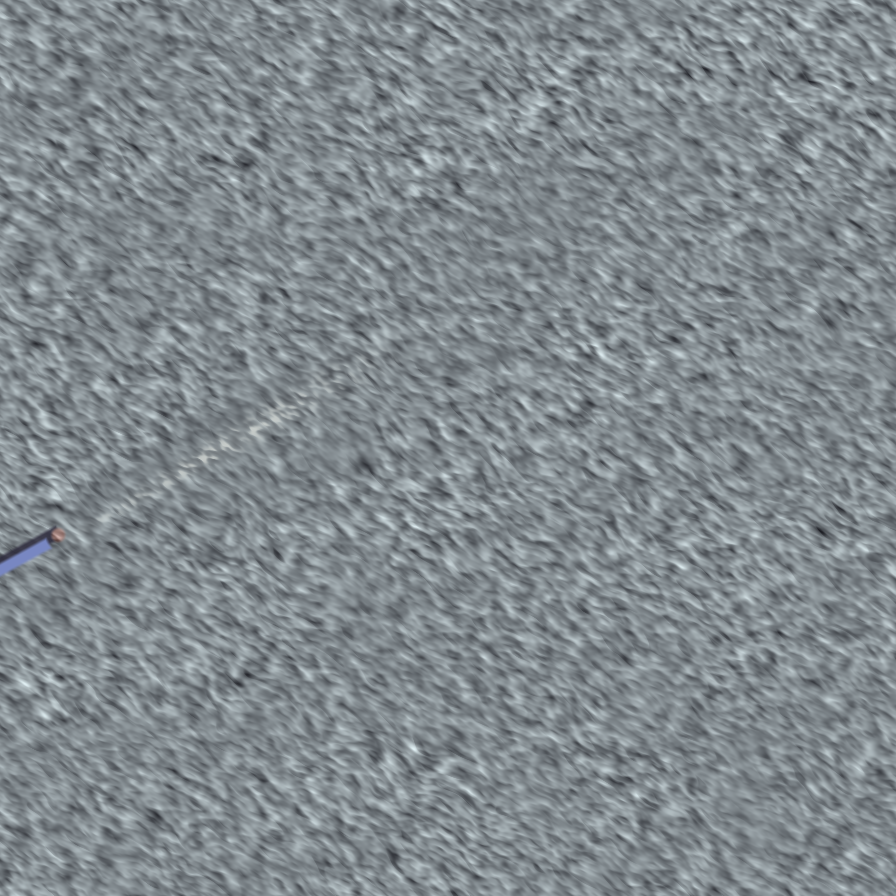
Reproduce this texture procedurally as a Shadertoy shader.

```glsl
// Wind-rippled grey sea from above, with a small vessel at the left edge and its foamy wake.

const vec3 SEA_MEAN = vec3(0.502, 0.534, 0.553);
const vec3 SEA_CONTRAST = vec3(0.083, 0.089, 0.088);
const vec3 FOAM_COLOR = vec3(0.78, 0.80, 0.79);
const vec3 DECK_COLOR = vec3(0.47, 0.53, 0.76);
const vec3 SHADOW_COLOR = vec3(0.17, 0.16, 0.23);
const vec3 BOW_COLOR = vec3(0.58, 0.46, 0.44);

// Ripple layers: cells per canvas along and across the crests
const vec2 CHOP_CELLS = vec2(34.0, 92.0);
const vec2 CROSS_CELLS = vec2(42.0, 104.0);
const vec2 FINE_CELLS = vec2(82.0, 200.0);
const vec2 STROKE_CELLS = vec2(36.0, 115.0);
const vec2 SWELL_CELLS = vec2(3.0, 9.0);
const float CHOP_ANGLE = -0.58;
const float CROSS_ANGLE = -0.80;
const float FINE_ANGLE = -0.45;
const float STROKE_ANGLE = -0.66;
const float SWELL_ANGLE = 0.48;
const float STEEPNESS = 0.09;    // leans the ripples to sharpen one flank
const float STROKE_DEPTH = 1.1;  // darkness of the sparse trough lines
const float BEND = 0.0014;       // wander of the crest lines

const vec2 WAKE_START = vec2(0.078, 0.403);
const float WAKE_ANGLE = 0.535;
const float WAKE_LENGTH = 0.54;
const vec2 HULL_CENTER = vec2(0.016, 0.376);
const float HULL_ANGLE = 0.50;
const vec2 HULL_HALF_SIZE = vec2(0.058, 0.0072);
const float EDGE_SOFTNESS = 0.0025;

// Coordinates turned so that x runs along the given angle
vec2 alongAngle(vec2 p, float angle) {
    float c = cos(angle), s = sin(angle);
    return vec2(c * p.x + s * p.y, c * p.y - s * p.x);
}

vec2 hashGradient(vec2 cell) {
    vec3 h = fract(cell.xyx * vec3(0.1031, 0.1030, 0.0973));
    h += dot(h, h.yzx + 33.33);
    return 2.0 * fract((h.xx + h.yz) * h.zy) - 1.0;
}

// Gradient noise scaled to a standard deviation near one
float noise(vec2 p) {
    vec2 cell = floor(p), f = p - cell;
    vec2 w = f * f * f * (f * (f * 6.0 - 15.0) + 10.0);
    vec2 e = vec2(0.0, 1.0);
    float low = mix(dot(hashGradient(cell), f),
                    dot(hashGradient(cell + e.yx), f - e.yx), w.x);
    float high = mix(dot(hashGradient(cell + e.xy), f - e.xy),
                     dot(hashGradient(cell + e.yy), f - e.yy), w.x);
    return 5.7 * mix(low, high, w.y);
}

// Noise stretched along a crest direction and leaned over
float ripples(vec2 p, float angle, vec2 cells, float seed) {
    vec2 q = alongAngle(p, angle) * cells + seed;
    return noise(q + vec2(0.0, STEEPNESS * noise(q)));
}

float band(float x, float halfWidth) {
    return exp(-x * x / (halfWidth * halfWidth));
}

float softBox(vec2 p, vec2 halfSize) {
    vec2 d = abs(p) - halfSize;
    float dist = length(max(d, 0.0)) + min(max(d.x, d.y), 0.0);
    return 1.0 - smoothstep(-EDGE_SOFTNESS, EDGE_SOFTNESS, dist);
}

void mainImage(out vec4 fragColor, in vec2 fragCoord) {
    vec2 uv = fragCoord / iResolution.y;

    // Water surface
    vec2 p = uv + BEND * vec2(noise(uv * 14.0 + 5.0), noise(uv * 14.0 + 51.0));
    float chop = ripples(p, CHOP_ANGLE, CHOP_CELLS, 11.0);
    float cross = ripples(p, CROSS_ANGLE, CROSS_CELLS, 37.0);
    float fine = ripples(p, FINE_ANGLE, FINE_CELLS, 73.0);
    float strokes = smoothstep(0.6, 1.8, ripples(p, STROKE_ANGLE, STROKE_CELLS, 131.0));
    float swell = noise(alongAngle(uv, SWELL_ANGLE) * SWELL_CELLS + 19.0);
    float gusts = 1.0 + 0.08 * swell + 0.08 * noise(uv * 9.0 + 91.0);
    float surface = 0.62 * chop + 0.48 * cross + 0.52 * fine;
    surface = gusts * (surface - STROKE_DEPTH * (strokes - 0.16));

    // Calm dark water beside the wake, and a small slick at the right
    vec2 wake = alongAngle(uv - WAKE_START, WAKE_ANGLE);
    float t = wake.x / WAKE_LENGTH;
    float wakeSpan = smoothstep(-0.02, 0.05, t) * (1.0 - smoothstep(0.45, 1.0, t));
    float calm = wakeSpan * band(wake.y - 0.015 - 0.02 * t, 0.012 + 0.02 * t);
    vec2 slick = alongAngle(uv - vec2(0.975, 0.645), SWELL_ANGLE);
    calm = max(calm, band(slick.x, 0.04) * band(slick.y, 0.009));
    surface = mix(surface, 0.55 * surface - 0.75, 0.8 * calm) + 0.09 * swell;
    vec3 color = SEA_MEAN + SEA_CONTRAST * surface;

    // Broken foam along the wake
    float foamBand = wakeSpan * band(wake.y + 0.003, 0.004 + 0.020 * t);
    float foamPeak = 0.35 + 0.65 * band(t - 0.40, 0.24);
    float flecks = smoothstep(-0.3, 1.6, 0.7 * fine + 0.6 * cross);
    color = mix(color, FOAM_COLOR, foamBand * foamPeak * (0.14 + 0.86 * flecks));

    // Vessel: shaded far side, blue deck, rusty bow
    vec2 hull = alongAngle(uv - HULL_CENTER, HULL_ANGLE);
    color = mix(color, SHADOW_COLOR, 0.85 * softBox(hull - vec2(0.0, 0.003), HULL_HALF_SIZE));
    color = mix(color, DECK_COLOR, softBox(hull + vec2(0.008, 0.003), HULL_HALF_SIZE - vec2(0.008, 0.001)));
    vec2 bow = hull - vec2(HULL_HALF_SIZE.x - 0.002, 0.0);
    vec3 bowColor = BOW_COLOR + 0.08 * fine;
    color = mix(color, bowColor, 1.0 - smoothstep(0.005, 0.010, length(bow)));

    fragColor = vec4(clamp(color, 0.0, 1.0), 1.0);
}
```
